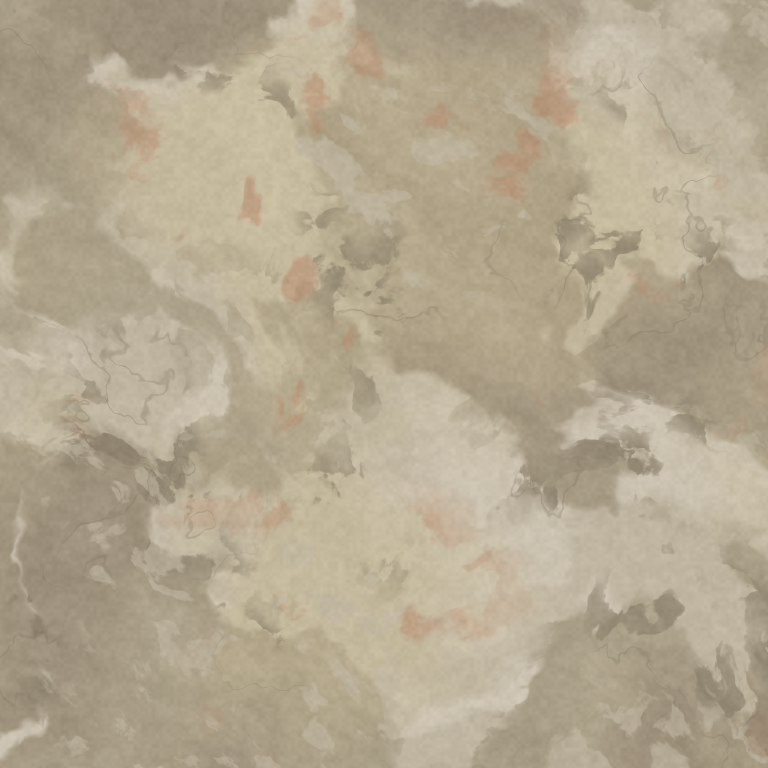
This texture is drawn by a three.js fragment shader. Its source:

```glsl
varying vec2 vUv;

const vec3 TAUPE = vec3(0.615, 0.565, 0.485);
const vec3 STONE = vec3(0.665, 0.622, 0.530);
const vec3 SAND = vec3(0.715, 0.665, 0.550);
const vec3 CREAM = vec3(0.755, 0.718, 0.640);
const vec3 CHALK = vec3(0.815, 0.780, 0.715);
const vec3 STRAW = vec3(0.780, 0.735, 0.610);
const vec3 UMBER = vec3(0.500, 0.460, 0.385);
const vec3 RUST = vec3(0.720, 0.530, 0.420);

const float WARP = 0.16;           // bending of the large shapes
const float BRANCH_SCALE = 2.3;    // frequency of the branching veins
const float BRANCH_REACH = 0.115;  // widest branch, in noise levels
const float TRUNK_REACH = 0.085;   // extra width along the trunks
const float TRUNK_WIDTH = 0.085;
const float EDGE_SOFTNESS = 0.018;
const float CRUMB_SCALE = 24.0;
const float STRATA_CONTRAST = 0.07;
const float GRAIN_SCALE = 210.0;
const float GRAIN_CONTRAST = 0.030;
const float GRAIN_ANGLE = -0.62;   // direction of strata and branches

float hash(vec2 p) {
  vec3 h = fract(vec3(p.xyx) * 0.1031);
  h += dot(h, h.yzx + 33.33);
  return fract((h.x + h.y) * h.z);
}

float noise(vec2 p) {
  vec2 cell = floor(p);
  vec2 f = fract(p);
  f = f * f * f * (f * (f * 6.0 - 15.0) + 10.0);
  float low = mix(hash(cell), hash(cell + vec2(1.0, 0.0)), f.x);
  float high = mix(hash(cell + vec2(0.0, 1.0)), hash(cell + 1.0), f.x);
  return mix(low, high, f.y);
}

float fbm(vec2 p) {
  float sum = 0.0;
  float weight = 0.5;
  for (int i = 0; i < 6; i++) {
    sum += weight * noise(p);
    p = mat2(1.6, 1.2, -1.2, 1.6) * p + 17.3;
    weight *= 0.5;
  }
  return sum / 0.984;
}

vec2 rotate(vec2 p, float angle) {
  float c = cos(angle);
  float s = sin(angle);
  return vec2(c * p.x + s * p.y, c * p.y - s * p.x);
}

float bell(float x) {
  return exp(-x * x);
}

// Two meandering upright trunks; the right one fades out towards the top.
float trunks(vec2 p) {
  float left = bell((p.x - 0.25 - 0.04 * sin(p.y * 9.0)) / TRUNK_WIDTH);
  float right = bell((p.x - 0.57 - 0.03 * sin(p.y * 11.0)) / TRUNK_WIDTH);
  return max(left, right * (1.0 - smoothstep(0.42, 0.6, p.y)));
}

// Positive inside the pale veins, negative in the darker stone.
float veinField(vec2 p) {
  vec2 along = rotate(p, GRAIN_ANGLE) * vec2(0.8, 1.3);
  float level = abs(fbm(along * BRANCH_SCALE + 4.7) - 0.5);
  float reach = BRANCH_REACH * smoothstep(0.34, 0.72, noise(p * 3.4 + 21.0));
  return reach + TRUNK_REACH * trunks(p) - level - 0.008;
}

void main() {
  vec2 p = vUv;
  vec2 bend = vec2(fbm(p * 4.0 + 3.1), fbm(p * 4.0 + 41.7)) - 0.5;
  vec2 q = p + WARP * bend;
  vec2 along = rotate(q, GRAIN_ANGLE);

  // Stone body with broad clouds and fine strata
  float cloud = fbm(q * 3.2 + 60.0);
  float strata = fbm(along * vec2(7.0, 26.0) + 9.0) - 0.5;
  float ochre = bell(length((q - vec2(0.52, 0.76)) / vec2(0.34, 0.2)));
  ochre += 0.8 * bell(length((q - vec2(0.42, 0.22)) / vec2(0.14, 0.24)));
  ochre = smoothstep(0.45, 1.05, ochre + 0.9 * fbm(q * 5.0 + 80.0));
  vec3 color = mix(TAUPE, STONE, smoothstep(0.34, 0.56, cloud));
  color = mix(color, SAND, 0.8 * ochre);
  color += STRATA_CONTRAST * strata;

  // Pale veins, pitted by small islands of stone
  float field = veinField(q);
  float crumbs = fbm(q * CRUMB_SCALE + 12.0);
  field += 0.07 * (fbm(q * 13.0 + 33.0) - 0.5);
  float rim = bell(field / 0.045);
  float pits = smoothstep(0.54, 0.62, crumbs) * rim;
  float pale = smoothstep(-EDGE_SOFTNESS, EDGE_SOFTNESS, field);
  vec3 veinColor = mix(CREAM, CHALK, smoothstep(0.42, 0.62, fbm(q * 8.0 + 50.0)));
  veinColor = mix(veinColor, STRAW, 0.75 * ochre);
  color = mix(color, veinColor, 0.92 * pale * (1.0 - 0.7 * pits));

  // Dark crumbs on the rims and loose pale flecks
  float patches = smoothstep(0.42, 0.66, noise(p * 6.0 + 90.0));
  color = mix(color, UMBER, 0.55 * pits * patches);
  float flecks = smoothstep(0.57, 0.66, fbm(along * vec2(20.0, 32.0) + 70.0));
  color = mix(color, CREAM, 0.6 * flecks * smoothstep(0.45, 0.7, noise(p * 5.0 + 15.0)));

  // Hairline cracks and a few rusty stains
  float crack = 1.0 - smoothstep(0.001, 0.009, abs(fbm(along * 4.5 + 25.0) - 0.5));
  color = mix(color, UMBER, 0.3 * crack * patches);
  float rust = smoothstep(0.66, 0.76, fbm(q * 14.0 + 110.0)) * ochre;
  color = mix(color, RUST, 0.5 * rust);

  // Fine grain
  float grain = noise(p * GRAIN_SCALE) + noise(p * GRAIN_SCALE * 0.45 + 5.0) - 1.0;
  color += GRAIN_CONTRAST * grain;

  gl_FragColor = vec4(clamp(color, 0.0, 1.0), 1.0);
}
```
